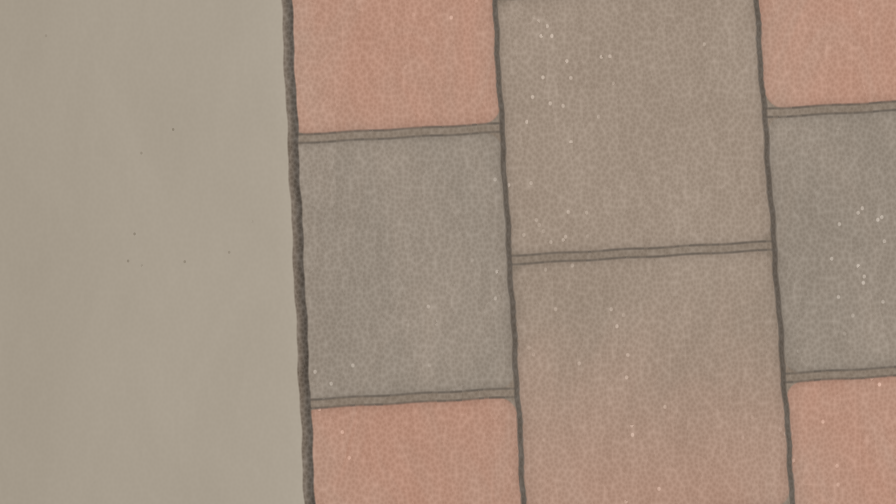
Give the GLSL for this texture, as a Shadertoy shader.

```glsl
#define FIRST_JOINT 0.558
#define FIRST_WIDTH 0.423
#define COLUMN_GROWTH 1.227
#define ROW_HEIGHT 0.527
#define ROW_START 0.308
#define ROW_TILT 0.055
#define CORNER_RADIUS 0.034
#define JOINT_HALF_WIDTH 0.0052
#define GROOVE_OFFSET 0.0085
#define GROOVE_HALF_WIDTH 0.0022
#define GRAIN_STRENGTH 0.075
#define SPECK_AMOUNT 0.035

const vec3 SLAB = vec3(0.66, 0.62, 0.56);
const vec3 GREY = vec3(0.595, 0.55, 0.50);
const vec3 BROWN = vec3(0.625, 0.56, 0.50);
const vec3 PINK = vec3(0.735, 0.572, 0.495);
const vec3 MORTAR = vec3(0.55, 0.495, 0.44);
const vec3 GROOVE = vec3(0.36, 0.33, 0.30);

float hash(vec2 p) {
    vec3 q = fract(vec3(p.xyx) * 0.1031);
    q += dot(q, q.yzx + 33.33);
    return fract((q.x + q.y) * q.z);
}

// Cellular noise: distance to the nearest point, and its random value
vec2 cells(vec2 p) {
    vec2 base = floor(p);
    vec2 nearest = vec2(9.0, 0.0);
    for (int j = -1; j <= 1; j++)
    for (int i = -1; i <= 1; i++) {
        vec2 cell = base + vec2(i, j);
        vec2 point = cell + vec2(hash(cell), hash(cell + 57.0));
        float d = length(point - p);
        if (d < nearest.x) nearest = vec2(d, hash(cell + 113.0));
    }
    return nearest;
}

// Slow mottling from layered sines, stretched downwards
float mottle(vec2 p) {
    float sum = 0.0, gain = 0.5;
    for (int i = 0; i < 4; i++) {
        p += 0.7 * sin(p.yx * vec2(1.3, 1.7) + float(i));
        sum += gain * sin(p.x) * cos(p.y);
        p = mat2(1.7, 0.5, -0.5, 1.7) * p;
        gain *= 0.65;
    }
    return sum;
}

float columnEdge(float column) {
    return FIRST_JOINT + FIRST_WIDTH * (pow(COLUMN_GROWTH, column) - 1.0) / (COLUMN_GROWTH - 1.0);
}

float columnAt(float u) {
    return log(1.0 + (u - FIRST_JOINT) * (COLUMN_GROWTH - 1.0) / FIRST_WIDTH) / log(COLUMN_GROWTH);
}

float roundedBox(vec2 p, vec2 halfSize, float radius) {
    vec2 q = abs(p) - halfSize + radius;
    return length(max(q, 0.0)) + min(max(q.x, q.y), 0.0) - radius;
}

float stripe(float d, float halfWidth, float blur) {
    return 1.0 - smoothstep(halfWidth - blur, halfWidth + blur, abs(d));
}

void mainImage(out vec4 fragColor, in vec2 fragCoord) {
    vec2 p = fragCoord / iResolution.y;
    float blur = 0.0012 + 0.6 / iResolution.y;
    float down = 1.0 - p.y;

    // Slanted columns that spread towards the bottom
    float u = (p.x - 0.03 * down) / (1.0 + 0.029 * down);
    u += 0.0012 * sin(p.y * 31.0) + 0.0008 * sin(p.y * 83.0 + p.x * 9.0);
    float w = down + ROW_TILT * p.x + 0.0008 * sin(p.x * 47.0);
    float column = floor(columnAt(u));
    float odd = mod(column, 2.0);

    // Rows, shifted by half a block in odd columns
    float rowPos = (w - ROW_START) / ROW_HEIGHT - 0.5 * odd;
    float row = floor(rowPos);
    float along = fract(rowPos) - 0.5;
    float left = columnEdge(column), right = columnEdge(column + 1.0);
    float side = min(u - left, right - u);
    float toRow = ROW_HEIGHT * (0.5 - abs(along));

    // Surface wear
    float fine = cells(p * vec2(125.0, 105.0)).x - 0.5;
    float streak = cells(p * vec2(75.0, 24.0) + 31.0).y - 0.5;
    float cloud = mottle(p * vec2(13.0, 7.0));
    float wear = GRAIN_STRENGTH * (fine + 0.3 * streak) + 0.018 * cloud;

    // Block colours: pink alternates with grey, odd columns turn rosy downwards
    float tint = hash(vec2(column, row) + 7.0) - 0.5;
    float rosy = smoothstep(0.55, 1.05, down + 0.08 * cloud) * 0.75;
    vec3 evenBlock = mix(GREY, PINK, mod(row, 2.0));
    vec3 block = mix(evenBlock, mix(BROWN, PINK, rosy), odd);
    block = mix(block, BROWN, clamp(0.12 + 0.25 * cloud, 0.0, 0.4));
    block += wear + 0.015 * tint;

    // Pale chips in loose patches
    vec2 chip = cells(p * vec2(82.0, 70.0) + 9.0);
    float patchy = smoothstep(-0.1, 0.5, mottle(p * vec2(9.0, 4.0) + 4.0));
    float speck = step(1.0 - SPECK_AMOUNT, chip.y) * (1.0 - smoothstep(0.15, 0.4, chip.x));
    block += 0.14 * speck * patchy;

    // Rounded blocks in mortar, paired grooves across, one dark joint down
    vec2 halfSize = vec2(0.5 * (right - left) - 0.004, 0.5 * ROW_HEIGHT - GROOVE_OFFSET);
    float box = roundedBox(vec2(u - 0.5 * (left + right), along * ROW_HEIGHT), halfSize, CORNER_RADIUS);
    block *= 1.0 - 0.10 * exp(min(box, 0.0) / 0.009);
    vec3 color = mix(block, MORTAR + wear, smoothstep(-blur, blur, box));
    float groove = stripe(toRow - GROOVE_OFFSET, GROOVE_HALF_WIDTH, blur);
    color = mix(color, GROOVE, groove * (0.55 + 0.35 * streak));
    float joint = stripe(side, JOINT_HALF_WIDTH * (1.0 + 0.5 * fine), blur);
    color = mix(color, GROOVE + wear, 0.8 * joint);

    // Wide gap beside the plain slab, darkest next to the blocks
    float gap = u - FIRST_JOINT;
    vec3 gapColor = mix(MORTAR * 0.88, GROOVE, smoothstep(0.002, 0.018, gap)) + 1.5 * wear;
    color = mix(gapColor, color, smoothstep(0.021 - blur, 0.021 + blur, gap));

    // Smooth slab with a pale rim
    vec3 slab = SLAB + 0.16 * wear + 0.006 * cloud;
    slab += 0.018 * exp(min(gap, 0.0) / 0.04) - 0.02 * smoothstep(0.3, 0.0, p.x);
    slab -= 0.10 * step(0.994, chip.y) * (1.0 - smoothstep(0.1, 0.3, chip.x)) * patchy;
    color = mix(slab, color, smoothstep(-blur, blur, gap));

    fragColor = vec4(clamp(color, 0.0, 1.0), 1.0);
}
```
